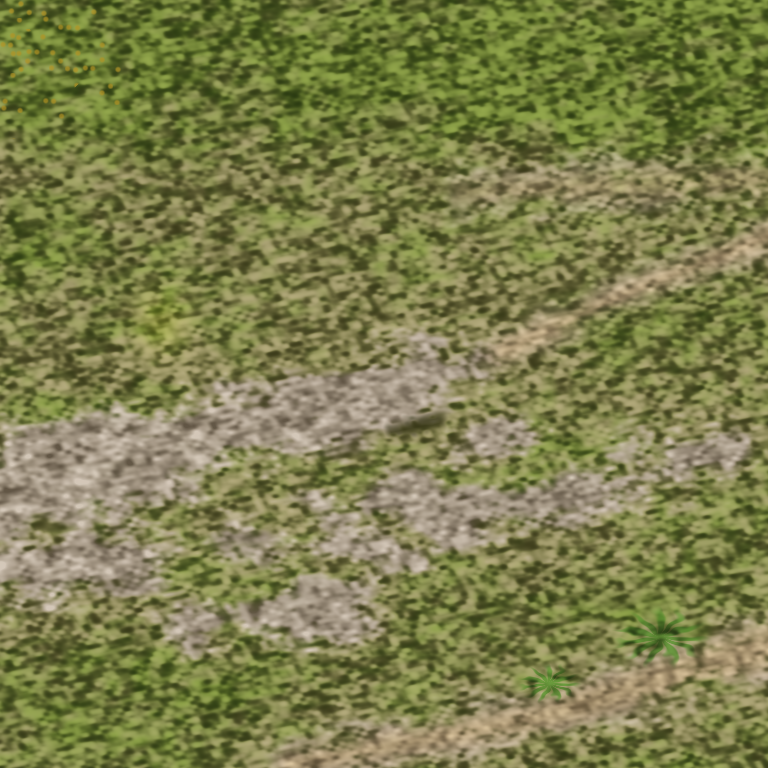
Reproduce this texture procedurally as a three.js fragment shader.

```glsl
// A worn grass field: lush at the top, dry olive below, crossed by bare earth tracks.
// Tapered bands with noise-frayed edges place the earth and its dry margins; layered
// value noise gives the blades and clods, whose tone picks from colour ramps.
varying vec2 vUv;

const vec3 LUSH_DARK = vec3(0.13, 0.19, 0.05);
const vec3 LUSH_MID = vec3(0.36, 0.43, 0.16);
const vec3 LUSH_LIGHT = vec3(0.61, 0.69, 0.32);
const vec3 DRY_DARK = vec3(0.19, 0.19, 0.07);
const vec3 DRY_MID = vec3(0.48, 0.47, 0.28);
const vec3 DRY_LIGHT = vec3(0.74, 0.70, 0.52);
const vec3 SOIL_DARK = vec3(0.39, 0.34, 0.28);
const vec3 SOIL_MID = vec3(0.64, 0.585, 0.52);
const vec3 SOIL_LIGHT = vec3(0.84, 0.79, 0.74);
const vec3 WARM_TINT = vec3(1.03, 0.98, 0.84);
const vec3 TUFT = vec3(0.25, 0.42, 0.13);
const vec3 FLOWER = vec3(0.70, 0.58, 0.14);
const vec2 BLADES = vec2(78.0, 125.0);
const float CONTRAST = 3.4;
const float FRAY = 0.10;
const float FLOWER_CELLS = 95.0;

float hash(vec2 p) {
  vec3 q = fract(p.xyx * 0.1031);
  q += dot(q, q.yzx + 33.33);
  return fract((q.x + q.y) * q.z);
}

float noise(vec2 p) {
  vec2 i = floor(p), f = fract(p);
  f = f * f * (3.0 - 2.0 * f);
  return mix(mix(hash(i), hash(i + vec2(1, 0)), f.x),
             mix(hash(i + vec2(0, 1)), hash(i + vec2(1, 1)), f.x), f.y);
}

float fbm(vec2 p) {
  float sum = 0.0, amp = 0.53;
  for (int i = 0; i < 4; i++) {
    sum += amp * noise(p);
    p = mat2(1.6, 0.5, -0.5, 1.7) * p + 17.3;
    amp *= 0.5;
  }
  return sum;
}

// Capsule from ends.xy to ends.zw with a radius at each end, positive inside
float band(vec2 p, vec4 ends, vec2 radii) {
  vec2 d = ends.zw - ends.xy, q = p - ends.xy;
  float h = clamp(dot(q, d) / dot(d, d), 0.0, 1.0);
  return mix(radii.x, radii.y, h) - length(q - d * h);
}

// Soft blob: centre in xy, size in zw
float spot(vec2 p, vec4 s) {
  vec2 d = (p - s.xy) / s.zw;
  return exp(-dot(d, d));
}

vec3 ramp(vec3 dark, vec3 mid, vec3 light, float t) {
  return mix(mix(dark, mid, min(t * 2.0, 1.0)), light, max(t * 2.0 - 1.0, 0.0));
}

float tuft(vec2 p, vec2 centre, float size) {
  vec2 d = (p - centre) / vec2(size, size * 0.65);
  float reach = 0.62 + 0.38 * sin(atan(d.y, d.x) * 11.0 + 4.0 * noise(d * 3.0));
  return 1.0 - smoothstep(reach - 0.25, reach + 0.25, length(d));
}

void main() {
  vec2 p = vUv;

  // Grain: two turned layers of blades over broad clumps
  vec2 g = vec2(p.x, p.y - 0.12 * p.x);
  vec2 fine = mat2(0.94, -0.34, 0.34, 0.94) * (p * BLADES * 1.5);
  float blades = 0.5 * noise(g * BLADES) + 0.5 * noise(fine + 41.0) - 0.5;
  float clumps = fbm(p * vec2(13.0, 21.0) + 7.0) - 0.5;
  float hue = noise(g * BLADES * 0.7 + 93.0) - 0.5;
  float fray = (fbm(p * vec2(20.0, 34.0)) - 0.5) * FRAY + blades * 0.05;

  // Bare earth
  float thin = band(p, vec4(1.02, 0.70, 0.82, 0.62), vec2(0.015, 0.012));
  thin = max(thin, band(p, vec4(0.82, 0.62, 0.66, 0.545), vec2(0.012, 0.018)));
  float trail = band(p, vec4(0.66, 0.545, 0.50, 0.485), vec2(0.016, 0.042));
  trail = max(trail, band(p, vec4(0.50, 0.485, 0.28, 0.435), vec2(0.042, 0.046)));
  trail = max(trail, band(p, vec4(0.28, 0.435, -0.02, 0.35), vec2(0.046, 0.07)));
  trail = max(trail, band(p, vec4(-0.02, 0.26, 0.19, 0.28), vec2(0.04, 0.025)));
  float worn = band(p, vec4(0.42, 0.325, 0.54, 0.35), vec2(0.026, 0.028));
  worn = max(worn, band(p, vec4(0.58, 0.315, 0.74, 0.35), vec2(0.03, 0.03)));
  worn = max(worn, band(p, vec4(0.74, 0.35, 0.94, 0.41), vec2(0.036, 0.018)));
  worn = max(worn, band(p, vec4(0.24, 0.188, 0.43, 0.212), vec2(0.012, 0.034)));
  worn = max(worn, band(p, vec4(0.30, 0.30, 0.54, 0.28), vec2(0.018, 0.01)));
  worn = max(worn, band(p, vec4(0.60, 0.415, 0.66, 0.445), vec2(0.018, 0.02)));
  float track = band(p, vec4(0.38, 0.005, 0.70, 0.065), vec2(0.014, 0.018));
  track = max(track, band(p, vec4(0.70, 0.065, 1.02, 0.165), vec2(0.018, 0.03)));
  float strip = band(p, vec4(0.60, 0.75, 1.02, 0.768), vec2(0.008, 0.02));
  float warm = smoothstep(-0.03, 0.02, max(max(track, strip), thin));
  float earthy = max(max(trail, worn) + fray, max(thin + fray * 0.3, track + fray * 0.6));
  float soil = max(smoothstep(-0.024, 0.018, earthy), 0.6 * smoothstep(-0.03, 0.02, strip + fray));
  float margin = smoothstep(-0.10, 0.0, max(max(trail, worn), track) + fray);

  // Grass, from lush to dry
  float lush = 0.24 + 0.7 * smoothstep(0.77, 0.92, p.y + 0.05 * p.x);
  lush += 0.3 * (1.0 - smoothstep(0.40, 0.55, p.y)) - 0.38 * margin;
  lush += 0.5 * spot(p, vec4(0.05, 0.69, 0.12, 0.06)) + 0.5 * spot(p, vec4(0.11, 0.46, 0.10, 0.025));
  lush += 0.4 * spot(p, vec4(0.86, 0.58, 0.16, 0.04)) + 0.5 * spot(p, vec4(0.66, 0.365, 0.05, 0.02));
  lush += 0.3 * spot(p, vec4(0.25, 0.12, 0.2, 0.05)) - 0.4 * spot(p, vec4(0.04, 0.77, 0.12, 0.02));
  float shade = 0.5 * spot(p, vec4(0.385, 0.873, 0.014, 0.014)) + 0.3 * spot(p, vec4(0.355, 0.145, 0.03, 0.015));
  shade += 0.15 * spot(p, vec4(0.13, 0.82, 0.07, 0.02)) - 0.12 * margin;
  float x = blades * CONTRAST + clumps * 0.8 - shade * 2.0 + 0.1;
  float tone = 0.5 + 0.5 * x / sqrt(1.0 + x * x);
  vec3 color = mix(ramp(DRY_DARK, DRY_MID, DRY_LIGHT, tone), ramp(LUSH_DARK, LUSH_MID, LUSH_LIGHT, tone),
                   clamp(lush + clumps + hue * 0.7, 0.0, 1.0));
  color += vec3(0.07, 0.08, -0.02) * spot(p, vec4(0.21, 0.58, 0.035, 0.04));

  // Clods, pale crust and the rut shadow
  float clods = (noise(g * vec2(58.0, 72.0) + 11.0) - 0.5) * (1.0 - smoothstep(0.25, 0.6, p.x));
  float crust = spot(p, vec4(0.06, 0.36, 0.10, 0.04)) + spot(p, vec4(0.06, 0.255, 0.10, 0.025));
  float relief = clamp(0.5 + blades * 1.1 + clods * 0.6 + crust * 0.12, 0.0, 1.0);
  color = mix(color, ramp(SOIL_DARK, SOIL_MID, SOIL_LIGHT, relief) * mix(vec3(1.0), WARM_TINT, warm), soil * 0.94);
  float rut = smoothstep(-0.008, 0.006, band(p, vec4(0.51, 0.437, 0.57, 0.45), vec2(0.003, 0.007)) + fray * 0.25);
  color = mix(color, DRY_DARK, rut * 0.75);

  // Rosettes and scattered blossoms
  float leaves = max(tuft(p, vec2(0.86, 0.17), 0.055), tuft(p, vec2(0.715, 0.11), 0.036));
  color = mix(color, TUFT * (0.3 + 1.2 * tone), leaves * 0.8);
  vec2 cell = floor(p * FLOWER_CELLS);
  vec2 q = fract(p * FLOWER_CELLS) - 0.3 - 0.4 * vec2(hash(cell + 5.0), hash(cell + 19.0));
  float bloom = 0.4 * spot(p, vec4(0.03, 0.93, 0.10, 0.07)) - 0.02;
  color = mix(color, FLOWER, 0.7 * step(hash(cell + 71.0), bloom) * (1.0 - smoothstep(0.15, 0.45, length(q))));
  gl_FragColor = vec4(color, 1.0);
}
```
